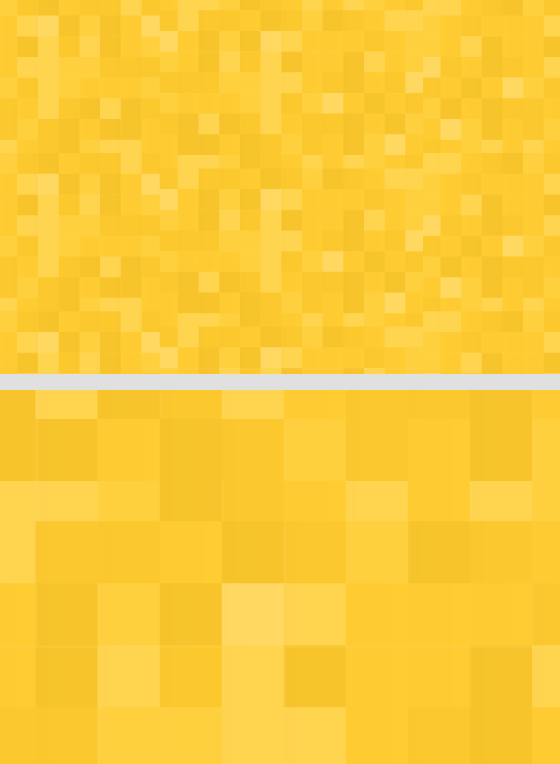
Top, the full canvas; bottom, a detail of the centre.
A WebGL 1 fragment shader for this background:

```glsl
precision highp float;
// Yellow mosaic of square cells, in tiles that alternate with their mirror image

uniform vec2 u_resolution;

float hash(vec2 p) {
  vec3 q = fract(p.xyx * vec3(0.1031, 0.1030, 0.0973));
  q += dot(q, q.yzx + 33.33);
  return fract((q.x + q.y) * q.z);
}

// Six shades from dark amber to pale yellow, weighted by area
vec3 shade(float h) {
  vec3 c = vec3(0.967, 0.768, 0.168);
  c = mix(c, vec3(0.984, 0.784, 0.180), step(0.17, h));
  c = mix(c, vec3(1.000, 0.797, 0.196), step(0.35, h));
  c = mix(c, vec3(1.000, 0.815, 0.243), step(0.61, h));
  c = mix(c, vec3(1.000, 0.831, 0.310), step(0.81, h));
  return mix(c, vec3(1.000, 0.847, 0.380), step(0.91, h));
}

// p is in cells, measured from the top left corner
vec3 mosaic(vec2 p) {
  vec2 tileSize = vec2(12.73, 7.65);
  float x = p.x - 7.72;
  float mirrored = mod(floor(x / tileSize.x), 2.0);

  // Mirrored tiles also sit slightly higher
  vec2 local = mod(vec2(x, p.y - mix(0.494, -0.247, mirrored)), tileSize);
  local.x = mix(local.x, tileSize.x - local.x, mirrored);

  // Outer columns and the last row are cropped by the tile border
  local.x += 0.12;
  vec2 cell = floor(local);
  vec3 colour = shade(hash(cell + vec2(17.0, 43.0)));

  // Slight sheen inside each cell, and faint pale seams on some edges
  vec2 inside = local - cell;
  colour *= 1.0 + 0.006 * (inside.x - 0.5);
  vec2 seam = 1.0 - step(0.04, inside);
  vec2 wear = vec2(hash(cell + 71.0), hash(vec2(cell.y, 5.0)));
  float glow = dot(seam, smoothstep(0.5, 1.0, wear));
  return mix(colour, vec3(1.0, 0.85, 0.40), 0.22 * min(glow, 1.0));
}

void main() {
  float cellsPerPixel = 27.08 / u_resolution.x;
  vec2 pixel = vec2(gl_FragCoord.x, u_resolution.y - gl_FragCoord.y);

  // Average a grid of samples to smooth the edges
  vec3 sum = vec3(0.0);
  for (int j = 0; j < 4; j++) {
    for (int i = 0; i < 4; i++) {
      vec2 offset = (vec2(float(i), float(j)) - 1.5) / 4.0;
      sum += mosaic((pixel + offset) * cellsPerPixel);
    }
  }
  gl_FragColor = vec4(sum / 16.0, 1.0);
}
```
